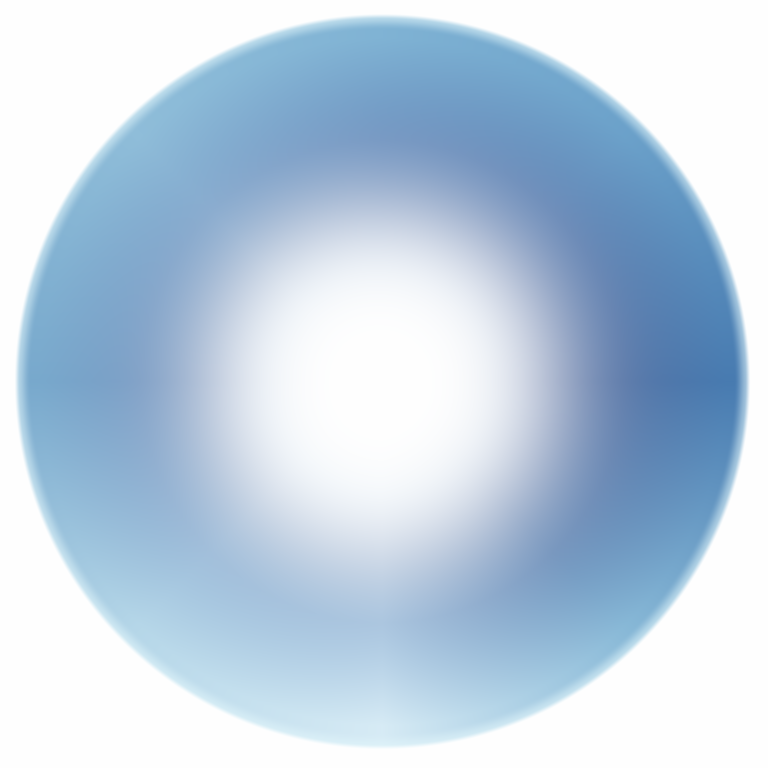
A WebGL 2 fragment shader for this background:

```glsl
#version 300 es
precision highp float;
// A soft blue glass disc with angular shading and a white glow at its centre.

uniform vec2 u_resolution;
out vec4 fragColor;

const float TAU = 6.2831853;
const vec2 CENTER = vec2(0.498, 0.503);
const float RADIUS = 0.476;
const vec3 WHITE = vec3(0.998);
const vec3 WARM_HAZE = vec3(0.97, 0.92, 0.92);
const vec3 RIM_LIGHT = vec3(0.88, 0.96, 0.98);

// Eight colours around the disc, counterclockwise from the right.
const vec3 OUTER[8] = vec3[8](
    vec3(0.28, 0.48, 0.69), vec3(0.42, 0.63, 0.79),
    vec3(0.50, 0.70, 0.83), vec3(0.56, 0.74, 0.85),
    vec3(0.47, 0.66, 0.80), vec3(0.71, 0.84, 0.91),
    vec3(0.84, 0.92, 0.96), vec3(0.53, 0.72, 0.84));
const vec3 INNER[8] = vec3[8](
    vec3(0.32, 0.45, 0.65), vec3(0.38, 0.52, 0.71),
    vec3(0.42, 0.57, 0.75), vec3(0.50, 0.65, 0.80),
    vec3(0.47, 0.61, 0.77), vec3(0.60, 0.73, 0.85),
    vec3(0.64, 0.76, 0.87), vec3(0.42, 0.56, 0.73));

// Blend neighbouring colours; turn runs from 0 to 1 around the disc.
vec3 colorWheel(vec3 stops[8], float turn) {
    float position = turn * 8.0;
    int index = int(position) % 8;
    return mix(stops[index], stops[(index + 1) % 8], fract(position));
}

// Bell-shaped falloff with a flat top.
float glow(float radius, float width, float power) {
    return exp(-pow(radius / width, power));
}

vec3 discColor(float radius, float turn) {
    // Blue body, brighter toward the outside
    float outward = clamp((radius - 0.66) / 0.28, 0.0, 1.0);
    vec3 color = mix(colorWheel(INNER, turn), colorWheel(OUTER, turn), outward);

    // Central light with a faintly warm fringe
    vec3 light = mix(WHITE, WARM_HAZE, smoothstep(0.28, 0.62, radius));
    color = mix(color, light, glow(radius, 0.53, 3.8));

    // Thin bright rim
    return mix(color, RIM_LIGHT, 0.6 * smoothstep(0.962, 1.0, radius));
}

void main() {
    float side = min(u_resolution.x, u_resolution.y);
    vec2 uv = (gl_FragCoord.xy - 0.5 * u_resolution) / side + 0.5;
    vec2 offset = (uv - CENTER) / RADIUS;
    float radius = length(offset);
    float turn = fract(atan(offset.y, offset.x + 1e-6) / TAU);

    // Feathered edge over the white ground
    float softness = max(0.008, 1.0 / (side * RADIUS));
    float coverage = 1.0 - smoothstep(1.0 - softness, 1.0 + softness, radius);
    fragColor = vec4(mix(WHITE, discColor(radius, turn), coverage), 1.0);
}
```
